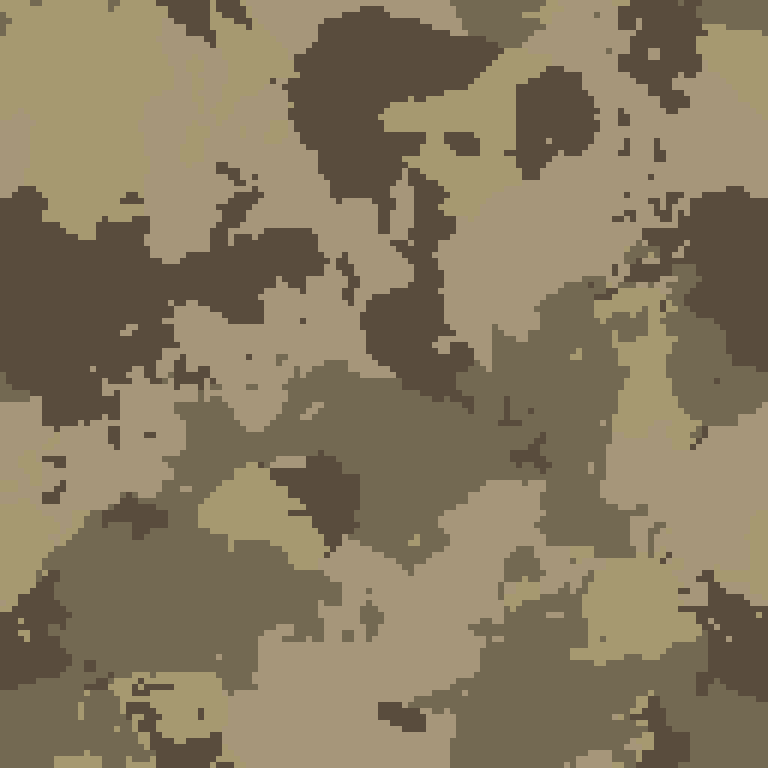
Write a Shadertoy shader that draws this pattern.

```glsl
// Seamless blocky desert camouflage: ragged patches of tan, olive, brown and khaki.

const vec3 TAN   = vec3(0.65, 0.59, 0.48);
const vec3 OLIVE = vec3(0.45, 0.41, 0.32);
const vec3 BROWN = vec3(0.35, 0.30, 0.24);
const vec3 KHAKI = vec3(0.65, 0.60, 0.44);
// Cumulative area shares of tan, olive and brown; khaki takes the rest
const vec3 SHARES = vec3(0.33, 0.575, 0.845);

const float BLOCKS = 128.0;        // square blocks across the canvas
const float PATCHES = 8.0;         // patch sites per side; patchRank needs 8
const float PATCH_JITTER = 0.94;
const float BLOTS = 14.0;          // blot sites per side
const float BLOT_CHANCE = 0.27;
const vec2 BLOT_RADIUS = vec2(0.009, 0.027);
const vec2 BLOT_STRETCH = vec2(0.85, 1.2);
const vec4 WARP_FREQ = vec4(5.0, 12.0, 28.0, 60.0);
const vec4 WARP_AMP = vec4(0.045, 0.033, 0.026, 0.016);
const vec2 ROUGHNESS = vec2(0.32, 1.8); // fine warp in calm and in broken areas
const float ROUGH_FREQ = 6.0;
const int AA = 2;                  // samples per pixel side

// Three random values per lattice cell, wrapping after `period` cells
vec3 hash(vec2 cell, float period, uint seed) {
    uvec3 v = uvec3(uvec2(mod(cell, period)), seed);
    v = v * 1664525u + 1013904223u;
    v.x += v.y * v.z;  v.y += v.z * v.x;  v.z += v.x * v.y;
    v ^= v >> 16u;
    v.x += v.y * v.z;  v.y += v.z * v.x;  v.z += v.x * v.y;
    return vec3(v >> 8u) / 16777216.0;
}

// Tiling value noise, two channels in -1..1
vec2 noise(vec2 p, float freq, uint seed) {
    p *= freq;
    vec2 i = floor(p), f = fract(p);
    f = f * f * (3.0 - 2.0 * f);
    vec2 low  = mix(hash(i, freq, seed).xy,
                    hash(i + vec2(1, 0), freq, seed).xy, f.x);
    vec2 high = mix(hash(i + vec2(0, 1), freq, seed).xy,
                    hash(i + vec2(1, 1), freq, seed).xy, f.x);
    return 2.0 * mix(low, high, f.y) - 1.0;
}

// Coarse bends everywhere, fine crumbling only in broken areas
vec2 warp(vec2 p) {
    float broken = smoothstep(-0.4, 0.5, noise(p, ROUGH_FREQ, 9u).x);
    float rough = mix(ROUGHNESS.x, ROUGHNESS.y, broken);
    vec2 offset = vec2(0.0);
    for (int i = 0; i < 4; i++) {
        float amp = WARP_AMP[i] * (i < 2 ? 1.0 : rough);
        offset += amp * noise(p, WARP_FREQ[i], uint(i + 1));
    }
    return p + offset;
}

vec3 palette(float rank) {
    return rank < SHARES.x ? TAN
         : rank < SHARES.y ? OLIVE
         : rank < SHARES.z ? BROWN : KHAKI;
}

// Shuffles the 64 sites, so each colour gets its exact share of them
float patchRank(vec2 cell) {
    uvec2 c = uvec2(mod(cell, PATCHES));
    uint n = c.x + 8u * c.y;
    n = (n * 5u + 3u) & 63u;   n ^= n >> 3u;
    n = (n * 13u + 7u) & 63u;  n ^= n >> 2u;
    n = (n * 21u + 11u) & 63u; n ^= n >> 3u;
    return (float(n) + 0.5) / 64.0;
}

// Large patches: colour of the nearest jittered site
vec3 patchColor(vec2 p) {
    p *= PATCHES;
    vec2 home = floor(p), nearest = home;
    float best = 1e5;
    for (int y = -1; y <= 1; y++)
    for (int x = -1; x <= 1; x++) {
        vec2 cell = home + vec2(x, y);
        vec2 jitter = hash(cell, PATCHES, 21u).xy - 0.5;
        vec2 d = p - cell - 0.5 - PATCH_JITTER * jitter;
        float dist = dot(d, d);
        if (dist < best) { best = dist; nearest = cell; }
    }
    return palette(patchRank(nearest));
}

// Small scattered blots over the patches
vec3 addBlots(vec3 color, vec2 p) {
    vec2 home = floor(p * BLOTS);
    for (int y = -1; y <= 1; y++)
    for (int x = -1; x <= 1; x++) {
        vec2 cell = home + vec2(x, y);
        vec3 place = hash(cell, BLOTS, 31u), look = hash(cell, BLOTS, 32u);
        vec2 d = (p - (cell + place.xy) / BLOTS) * BLOT_STRETCH;
        float radius = mix(BLOT_RADIUS.x, BLOT_RADIUS.y, look.x);
        if (place.z < BLOT_CHANCE && length(d) < radius) color = palette(look.y);
    }
    return color;
}

vec3 camouflage(vec2 uv) {
    vec2 p = warp((floor(uv * BLOCKS) + 0.5) / BLOCKS);
    return addBlots(patchColor(p), p);
}

void mainImage(out vec4 fragColor, in vec2 fragCoord) {
    vec3 sum = vec3(0.0);
    for (int y = 0; y < AA; y++)
    for (int x = 0; x < AA; x++) {
        vec2 shift = (vec2(x, y) + 0.5) / float(AA) - 0.5;
        sum += camouflage((fragCoord + shift) / iResolution.xy);
    }
    fragColor = vec4(sum / float(AA * AA), 1.0);
}
```
